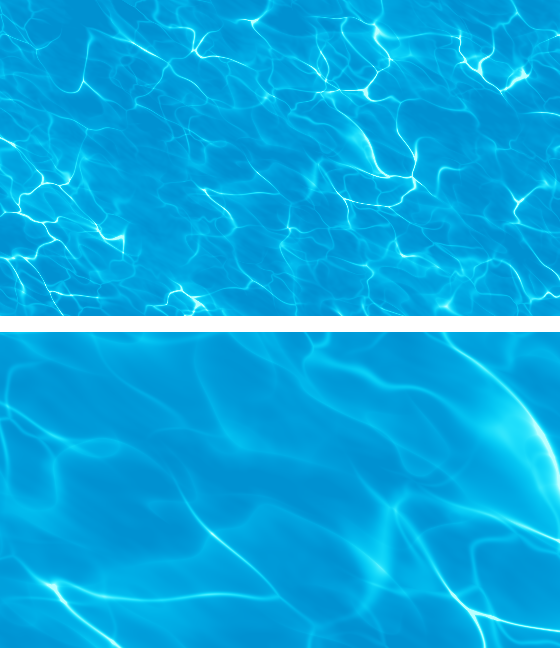
Top: the whole. Bottom: its middle third, enlarged.
This texture is drawn by a WebGL 1 fragment shader. Its source:

```glsl
precision highp float;
// Sunlit pool water: a bright web of caustic lines over soft blue folds.

uniform vec2 u_resolution;

#define FLOW_ANGLE -0.56   // main direction of the streaks
#define FLOW_STRETCH 0.64  // frequency along the flow, relative to across
#define WEB_SCALE 7.6      // cells of the main web per canvas height
#define FINE_SCALE 12.5    // cells of the faint web
#define LINE_WIDTH 0.046   // line width in cells
#define HALO_WIDTH 0.16    // glow width in cells
#define LINE_GAIN 0.66
#define HALO_GAIN 0.2
#define FOLD_GAIN 0.25
#define BASE_LIGHT 0.02
#define WARP 0.66          // bending of the web

vec2 hash2(vec2 p) {
  vec3 h = fract(p.xyx * vec3(0.1031, 0.1030, 0.0973));
  h += dot(h, h.yzx + 33.33);
  return fract((h.xx + h.yz) * h.zy);
}

float cornerSlope(vec2 cell, vec2 offset) {
  float angle = 6.2832 * hash2(cell).x;
  return dot(vec2(cos(angle), sin(angle)), offset);
}

// Gradient noise, roughly -0.7 to 0.7
float noise(vec2 p) {
  vec2 i = floor(p), f = p - i;
  vec2 u = f * f * f * (f * (f * 6.0 - 15.0) + 10.0);
  vec2 e = vec2(1.0, 0.0);
  float low = mix(cornerSlope(i, f), cornerSlope(i + e, f - e), u.x);
  float high = mix(cornerSlope(i + e.yx, f - e.yx), cornerSlope(i + e.xx, f - e.xx), u.x);
  return mix(low, high, u.y);
}

vec2 noise2(vec2 p) {
  return vec2(noise(p), noise(p + vec2(37.2, 17.7)));
}

vec2 bend(vec2 q) {
  q += WARP * noise2(q * 0.8);
  return q + 0.35 * WARP * noise2(q * 2.3 + 9.1);
}

// x: closeness measure to a cell border, y: to a junction of three cells
vec2 cellWeb(vec2 q) {
  vec2 home = floor(q);
  vec3 nearest = vec3(9.0);
  for (int j = -1; j <= 1; j++) {
    for (int i = -1; i <= 1; i++) {
      vec2 cell = home + vec2(float(i), float(j));
      float d = length(cell + 0.05 + 0.9 * hash2(cell) - q);
      if (d < nearest.x) nearest = vec3(d, nearest.xy);
      else if (d < nearest.y) nearest = vec3(nearest.x, d, nearest.y);
      else nearest.z = min(nearest.z, d);
    }
  }
  return nearest.yz - nearest.x;
}

// Sheet of light: sharp on one side, fading slowly on the other
float fold(float n) {
  return n > 0.0 ? exp(-9.0 * n) : exp(34.0 * n);
}

vec3 waterColor(float light) {
  float dim = 1.0 - light;
  return vec3(0.72 * pow(light, 5.0), 0.57 + 0.43 * light, 1.0 - 0.18 * dim * dim);
}

void main() {
  vec2 p = gl_FragCoord.xy / u_resolution.y;
  float c = cos(FLOW_ANGLE), s = sin(FLOW_ANGLE);
  vec2 flow = vec2(c * p.x + s * p.y, c * p.y - s * p.x) * vec2(FLOW_STRETCH, 1.0);

  // Patches where the lines are strong or nearly vanish
  float patches = 0.7 * noise(p * 3.1 + 4.0) + 0.8 * noise(flow * 8.5 + 21.0);
  float strength = smoothstep(-0.36, 0.44, patches);
  float fineStrength = smoothstep(-0.2, 0.4, noise(flow * 5.0 + 53.0) + 0.2 * patches);

  // Main web with halos and bright junctions
  vec2 web = cellWeb(bend(flow * WEB_SCALE + 3.0));
  float ribbon = smoothstep(0.1, 0.45, noise(flow * 6.0 + 71.0));
  float width = LINE_WIDTH * (0.8 + 1.2 * ribbon);
  float core = exp(-web.x * web.x / (width * width));
  float halo = exp(-web.x / HALO_WIDTH);
  float glint = exp(-web.y / 0.11);
  float light = BASE_LIGHT + LINE_GAIN * core * strength * (1.0 - 0.35 * ribbon);
  light += HALO_GAIN * halo * (0.15 + strength) + 0.4 * glint * strength;

  // Faint web
  vec2 fine = cellWeb(bend(flow * FINE_SCALE + 40.0));
  light += fineStrength * (0.28 * exp(-fine.x * fine.x / 0.005) + 0.08 * exp(-fine.x / HALO_WIDTH));

  // Drifting folds of light
  for (int k = 0; k < 4; k++) {
    float layer = float(k);
    vec2 q = flow * vec2(3.2, 4.6) * (1.0 + 0.45 * layer) + 13.7 * layer;
    float fade = smoothstep(-0.1, 0.4, noise(q * 0.9 + 60.0));
    light += FOLD_GAIN * fade * fold(noise(q + 0.5 * noise2(q * 1.7)));
  }

  // Deep blue variation and fine ripples
  light += 0.15 * noise(flow * 3.0 + 80.0) + 0.11 * noise(flow * 9.0 + noise2(flow * 6.0));
  light += 0.08 * noise(flow * vec2(20.0, 38.0) + 2.0 * noise2(flow * 7.0));
  light += 0.05 * noise(flow * vec2(50.0, 80.0) + 3.0 * noise2(flow * 11.0));

  gl_FragColor = vec4(waterColor(clamp(light, 0.0, 1.0)), 1.0);
}
```
